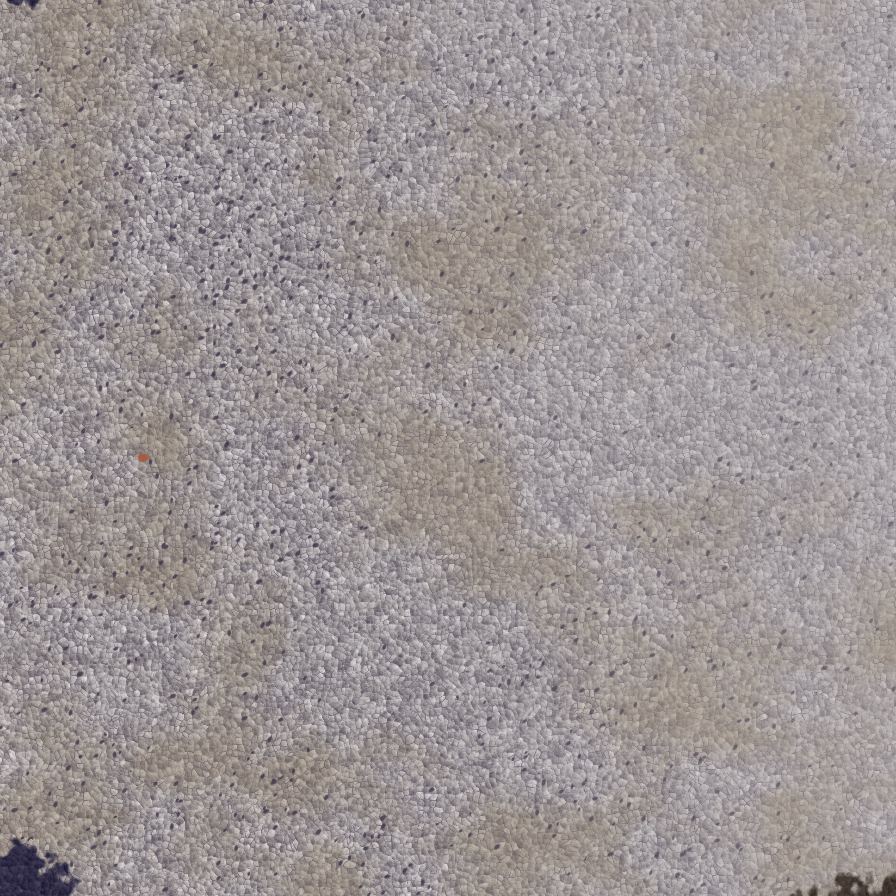
Write a three.js fragment shader that draws this texture.

```glsl
// Fine crushed gravel seen from above: small Voronoi stones with lit facets and
// dark gaps, scattered pits and pale pebbles, drifts of tan dust between them,
// a paler right side and ragged shadows in the corners.

varying vec2 vUv;

float hash(vec2 p) {
  return fract(sin(dot(p, vec2(12.9898, 78.233))) * 43758.5453);
}

vec2 hash2(vec2 p) {
  return vec2(hash(p), hash(p + 37.7));
}

float noise(vec2 p) {
  vec2 i = floor(p);
  vec2 f = fract(p);
  f = f * f * (3.0 - 2.0 * f);
  return mix(mix(hash(i), hash(i + vec2(1.0, 0.0)), f.x),
             mix(hash(i + vec2(0.0, 1.0)), hash(i + 1.0), f.x), f.y);
}

float fbm(vec2 p) {
  float sum = 0.0;
  float amp = 0.5;
  for (int i = 0; i < 5; i++) {
    sum += amp * noise(p);
    p = mat2(1.6, 1.2, -1.2, 1.6) * p + 5.3;
    amp *= 0.5;
  }
  return sum;
}

// Voronoi stones: x = random tone, y = distance to the gap, z = facet light
vec3 stones(vec2 p) {
  vec2 cell = floor(p);
  vec2 nearest = vec2(0.0);
  vec2 owner = cell;
  float d1 = 8.0;
  float d2 = 8.0;
  for (int j = -1; j <= 1; j++) {
    for (int i = -1; i <= 1; i++) {
      vec2 id = cell + vec2(float(i), float(j));
      vec2 toP = p - id - 0.1 - 0.8 * hash2(id);
      float d = length(toP);
      if (d < d1) {
        d2 = d1;
        d1 = d;
        nearest = toP;
        owner = id;
      } else {
        d2 = min(d2, d);
      }
    }
  }
  return vec3(hash(owner + 9.1), d2 - d1, dot(nearest, vec2(0.8, 0.6)));
}

// Sparse slanted blobs, one per chosen cell; density is the share of cells used
float flecks(vec2 p, float density, float seed) {
  vec2 cell = floor(p);
  float cover = 0.0;
  for (int j = -1; j <= 1; j++) {
    for (int i = -1; i <= 1; i++) {
      vec2 id = cell + vec2(float(i), float(j));
      vec2 r = hash2(id + seed);
      vec2 d = p - id - r;
      float angle = 0.9 + 1.2 * (r.x - 0.5);
      vec2 axis = vec2(cos(angle), sin(angle));
      vec2 q = vec2(dot(d, axis), dot(d, vec2(-axis.y, axis.x)) * 1.7);
      float size = 0.25 + 0.3 * r.y;
      float used = step(hash(id + seed + 71.3), density);
      cover = max(cover, used * (1.0 - smoothstep(size * 0.5, size + 0.15, length(q))));
    }
  }
  return cover;
}

void main() {
  vec2 uv = vUv;
  float right = smoothstep(0.25, 1.0, uv.x + 0.15 * (uv.y - 0.5));
  float contrast = mix(1.1, 0.6, right);
  float broad = fbm(uv * 4.0 + 3.0);
  float patches = fbm(uv * vec2(11.0, 14.0) + 20.0);

  // Dusty ground between greyer stones
  float dust = smoothstep(0.38, 0.66, 0.45 * broad + 0.55 * patches);
  vec3 col = mix(vec3(0.632, 0.612, 0.622), vec3(0.602, 0.562, 0.525), dust);
  col += 0.05 * (broad - 0.5) + mix(-0.012, 0.04, right);

  // Stone tones, facets and grit
  vec2 warp = vec2(noise(uv * 60.0), noise(uv * 60.0 + 40.0));
  vec3 big = stones(uv * 145.0 + warp);
  vec3 small = stones(uv * 235.0 + 50.0 + warp);
  float tone = (big.x - 0.5) * 0.20 * smoothstep(0.0, 0.3, big.y) + 0.13 * big.z;
  tone += (small.x - 0.5) * 0.15 * smoothstep(0.0, 0.3, small.y) + 0.06 * small.z;
  tone += 0.07 * (noise(uv * 330.0) - 0.5);
  tone *= contrast * mix(1.1, 0.7, dust);
  col += tone * mix(vec3(1.0, 1.04, 0.88), vec3(1.0), step(0.0, tone));

  // Shaded gaps, deep pits and pale pebbles
  vec3 shade = vec3(0.38, 0.33, 0.39);
  float gap = (1.0 - smoothstep(0.0, 0.22, big.y)) * smoothstep(0.4, 0.75, noise(uv * 95.0));
  col = mix(col, shade, 0.5 * gap * contrast);
  float clump = smoothstep(0.35, 0.7, fbm(uv * 9.0 + 60.0));
  float pits = flecks(uv * 125.0, (0.02 + 0.09 * clump) * contrast, 11.0);
  col = mix(col, vec3(0.25, 0.21, 0.29), 0.75 * pits * contrast);
  float pebbles = flecks(uv * 120.0 + 7.0, 0.07, 43.0);
  col = mix(col, vec3(0.76, 0.74, 0.73), 0.6 * pebbles);

  // A small rust-coloured leaf
  float leaf = length((uv - vec2(0.16, 0.489)) * vec2(1.0, 1.3)) + 0.004 * noise(uv * 200.0);
  col = mix(col, vec3(0.64, 0.36, 0.26), 1.0 - smoothstep(0.006, 0.010, leaf));

  // Ragged corner shadows: blue at the left, brown at the lower right
  float ragged = 0.05 * (fbm(uv * 38.0) - 0.5) + 0.02 * (noise(uv * 110.0) - 0.5);
  float lowLeft = length(uv * vec2(0.72, 1.0)) - 0.053 + ragged;
  float topLeft = length((uv - vec2(0.015, 1.005)) * vec2(0.4, 1.0)) - 0.007 + ragged;
  float lowRight = length((uv - vec2(1.0, 0.0)) * vec2(0.25, 1.0)) - 0.018 + 0.7 * ragged;
  float blueShadow = 1.0 - smoothstep(-0.004, 0.005, min(lowLeft, topLeft));
  col = mix(col, vec3(0.17, 0.155, 0.26) + 0.5 * tone, 0.95 * blueShadow);
  float brownShadow = 1.0 - smoothstep(-0.004, 0.004, lowRight);
  col = mix(col, vec3(0.21, 0.17, 0.14) + 0.8 * tone, 0.9 * brownShadow);

  gl_FragColor = vec4(clamp(col, 0.0, 1.0), 1.0);
}
```
